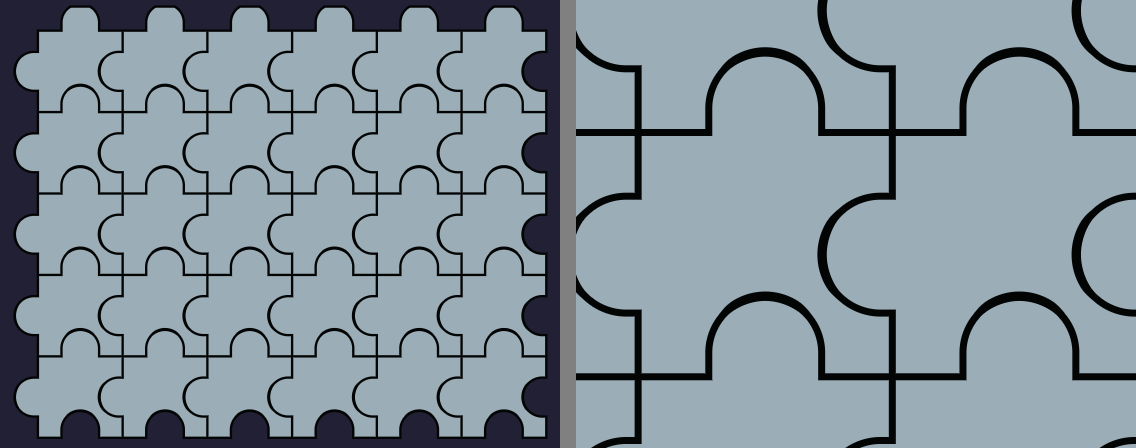
Left: the whole. Right: its middle third, enlarged.
A WebGL 2 fragment shader for this pattern:

```glsl
#version 300 es
precision highp float;
// Interlocking jigsaw pieces, six across and five down, outlined in black on navy.

uniform vec2 u_resolution;
out vec4 outColor;

// Layout in canvas units: the canvas spans 768 by 614.
const vec2 CANVAS = vec2(768.0, 614.0);
const vec2 ORIGIN = vec2(52.0, 14.0);
const vec2 PITCH = vec2(116.2, 111.6);
const vec2 COUNT = vec2(6.0, 5.0);
const float TOP_TRIM = 605.0;
const float HALF_LINE = 1.6;
const float CROWN_EXTRA = 0.55;

// Tab shape: x is the radius, y the height of the arc centre.
const vec2 TOP_TAB = vec2(25.8, 11.0);
const vec2 SIDE_TAB = vec2(26.7, 5.4);

const vec3 NAVY = vec3(0.133, 0.126, 0.204);
const vec3 SLATE = vec3(0.608, 0.678, 0.718);
const vec3 INK = vec3(0.01, 0.015, 0.015);

// Signed distance to a half plane with round-ended tabs repeated along its edge.
float seam(float along, float across, float pitch, vec2 tab) {
    float a = pitch * (fract(along / pitch) - 0.5);
    float bump = length(vec2(a, max(across - tab.y, 0.0))) - tab.x;
    return min(across, bump);
}

// Seam line, slightly heavier at the crown of each tab.
float seamLine(float along, float across, float pitch, vec2 tab) {
    float reach = tab.x + tab.y;
    float crown = smoothstep(0.75 * reach, 0.95 * reach, across);
    return abs(seam(along, across, pitch, tab)) - HALF_LINE - CROWN_EXTRA * crown;
}

// Signed distance to the outline of the assembled sheet.
float sheet(vec2 p) {
    vec2 extent = COUNT * PITCH;
    float bottom = seam(p.x, p.y, PITCH.x, TOP_TAB);
    float top = seam(p.x, p.y - extent.y, PITCH.x, TOP_TAB);
    float left = seam(p.y, -p.x, PITCH.y, SIDE_TAB);
    float right = seam(p.y, extent.x - p.x, PITCH.y, SIDE_TAB);
    float body = max(max(top, -bottom), max(left, -right));
    return max(body, p.y + ORIGIN.y - TOP_TRIM);
}

float coverage(float d, float pixel) {
    return clamp(0.5 - d / pixel, 0.0, 1.0);
}

void main() {
    vec2 p = gl_FragCoord.xy / u_resolution * CANVAS - ORIGIN;
    float pixel = CANVAS.y / u_resolution.y;

    // Closest seams; tabs point left and up.
    vec2 index = clamp(floor(p / PITCH + vec2(0.75, 0.25)), vec2(0.0), COUNT);
    vec2 local = p - index * PITCH;
    float rowLine = seamLine(p.x, local.y, PITCH.x, TOP_TAB);
    float columnLine = seamLine(p.y, -local.x, PITCH.y, SIDE_TAB);

    // Outer edge plus the inner seams kept within the sheet.
    float body = sheet(p);
    float outline = abs(body) - HALF_LINE;
    float seams = max(min(rowLine, columnLine), body - HALF_LINE);

    vec3 color = mix(NAVY, SLATE, coverage(body, pixel));
    color = mix(color, INK, coverage(min(outline, seams), pixel));
    outColor = vec4(color, 1.0);
}
```
